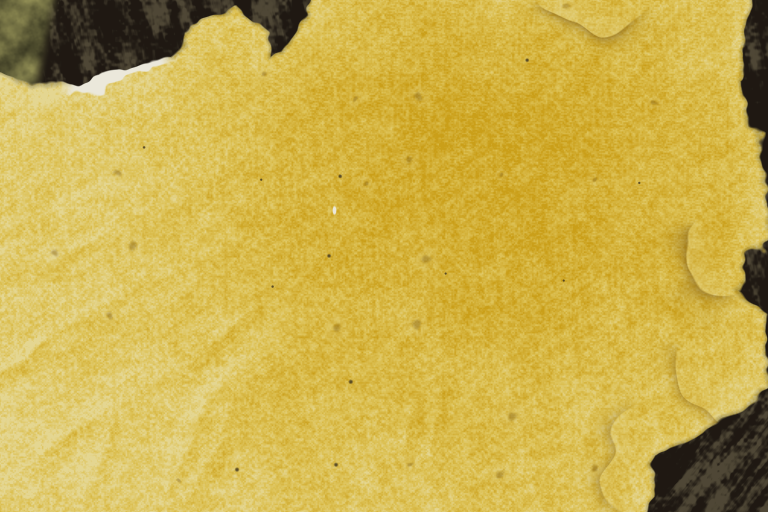
Reproduce this texture procedurally as a Shadertoy shader.

```glsl
const vec3 OCHRE = vec3(0.82, 0.675, 0.19);
const vec3 YELLOW = vec3(0.865, 0.76, 0.34);
const vec3 CREAM = vec3(0.89, 0.825, 0.53);
const vec3 SHADOW = vec3(0.50, 0.37, 0.10);
const vec3 BARK = vec3(0.15, 0.12, 0.09);
const vec3 WOOD = vec3(0.31, 0.28, 0.21);
const vec3 MOSS = vec3(0.43, 0.42, 0.25);

float hash(vec2 p) {
    return fract(sin(dot(p, vec2(127.1, 311.7))) * 43758.5453);
}

float noise(vec2 p) {
    vec2 i = floor(p), f = fract(p);
    f = f * f * (3.0 - 2.0 * f);
    return mix(mix(hash(i), hash(i + vec2(1, 0)), f.x),
               mix(hash(i + vec2(0, 1)), hash(i + vec2(1, 1)), f.x), f.y);
}

float fbm(vec2 p) {
    float sum = 0.0, amp = 0.5;
    for (int i = 0; i < 4; i++) {
        sum += amp * noise(p);
        p = mat2(1.6, 1.2, -1.2, 1.6) * p + 7.3;
        amp *= 0.5;
    }
    return sum;
}

vec2 wobble(vec2 p, float scale) {
    return vec2(noise(p * scale), noise(p * scale + 40.0)) - 0.5;
}

// Signed distance to the cap outline, negative inside
float capDistance(vec2 p) {
    const int N = 23;
    vec2 v[N] = vec2[N](
        vec2(-.1, .87), vec2(.08, .83), vec2(.2, .835), vec2(.33, .88),
        vec2(.37, .93), vec2(.45, .97), vec2(.505, .935), vec2(.515, .88),
        vec2(.545, .89), vec2(.6, .97), vec2(.63, 1.1), vec2(1.45, 1.1),
        vec2(1.455, .9), vec2(1.43, .85), vec2(1.48, .73), vec2(1.485, .55),
        vec2(1.43, .43), vec2(1.485, .39), vec2(1.48, .24), vec2(1.4, .175),
        vec2(1.28, .11), vec2(1.23, -.1), vec2(-.1, -.1));
    float d = 10.0, side = 1.0;
    for (int i = 0, j = N - 1; i < N; j = i, i++) {
        vec2 e = v[j] - v[i], w = p - v[i];
        vec2 b = w - e * clamp(dot(w, e) / dot(e, e), 0.0, 1.0);
        d = min(d, dot(b, b));
        bvec3 c = bvec3(p.y >= v[i].y, p.y < v[j].y, e.x * w.y > e.y * w.x);
        if (all(c) || all(not(c))) side = -side;
    }
    return side * sqrt(d) - 0.008;
}

// Height: folds fanning out from the upper middle, plus small bumps
float relief(vec2 p) {
    vec2 d = p - vec2(0.87, 0.78) + 0.04 * wobble(p, 9.0);
    float r = length(d);
    float n = noise(vec2(atan(d.x, -d.y) * 11.0 + 30.0, r * 5.0));
    float mask = smoothstep(0.4, 0.7, r) * smoothstep(0.7, 0.3, p.y);
    return 0.75 * mask * (1.0 - abs(2.0 * n - 1.0)) + 0.2 * noise(p * 26.0) + 0.16 * noise(p * 60.0);
}

// Scattered round pits: x = dark centre, y = pale rim
vec2 pits(vec2 p, float cell, float radius, float share) {
    vec2 id = floor(p / cell);
    vec2 centre = 0.25 + 0.5 * vec2(hash(id + 3.1), hash(id + 8.7));
    float d = length((fract(p / cell) - centre) * cell);
    float size = radius * (0.5 + 0.7 * hash(id + 5.5));
    vec2 pit = vec2(smoothstep(size, size * 0.2, d),
                    smoothstep(size, 0.0, abs(d - size * 1.4)));
    return pit * step(hash(id + 1.9), share);
}

// Overlapping lobe: x = cast shadow outside, y = lit lip inside
vec2 lobe(vec2 p, vec2 centre, vec2 radii, vec2 facing) {
    vec2 q = (p - centre) / radii;
    float d = (length(q) - 1.0) * min(radii.x, radii.y);
    float fade = smoothstep(0.1, 0.8, dot(normalize(q + 1e-4), normalize(facing)));
    float inside = smoothstep(0.002, -0.002, d);
    return fade * vec2((1.0 - inside) * exp(-max(d, 0.0) * 90.0),
                       inside * exp(min(d, 0.0) * 35.0));
}

vec3 background(vec2 p) {
    float lower = step(p.y, 0.3);
    vec2 along = mix(vec2(p.x + p.y * 0.2, p.y * 0.25),
                     vec2(p.x - p.y * 0.7, p.y * 0.3), lower);
    float streak = fbm(along * 45.0) + 0.25 * (noise(p * 150.0) - 0.5);
    float cut = lower * smoothstep(1.30, 1.40, p.x) * smoothstep(0.18, 0.08, p.y);
    vec3 col = mix(BARK * 0.8, WOOD, smoothstep(0.45, 0.75, streak + 0.1 * cut));
    vec3 leaf = MOSS * (0.35 + 1.2 * fbm(p * 30.0));
    float corner = smoothstep(0.11, 0.08, p.x + 0.2 * (0.95 - p.y));
    return mix(col, leaf, corner * smoothstep(0.8, 0.85, p.y));
}

vec3 capColor(vec2 p, float edge) {
    // Broad tone from ochre middle to cream margin
    float r = length((p - vec2(0.97, 0.58)) * vec2(0.9, 1.1));
    float tone = 0.31 + max((r - 0.42) * 1.1, -0.25);
    tone += 0.5 * (fbm(p * 5.0) - 0.47) + 0.35 * (fbm(p * 24.0) - 0.47);

    // Fine pores and pale grains, then side light on the relief
    tone += 0.55 * (noise(p * 170.0) - 0.5) + 0.55 * (noise(p * 337.0) - 0.5);
    vec2 light = vec2(-0.004, 0.004);
    tone += 1.2 * (relief(p - light) - relief(p + light));
    tone += 0.2 * smoothstep(-0.07, -0.015, edge);
    vec3 col = mix(OCHRE, YELLOW, clamp(tone * 2.0, -0.6, 1.0));
    col = mix(col, CREAM, clamp(tone * 2.0 - 1.0, 0.0, 1.2));

    // Pits, specks and overlapping lobes
    vec2 pit = pits(p + 0.01 * wobble(p, 70.0), 0.15, 0.012, 0.3);
    vec2 speck = pits(p + 0.37, 0.19, 0.006, 0.3);
    vec2 q = p + 0.05 * wobble(p, 17.0);
    vec2 lobes = lobe(q, vec2(1.165, 1.01), vec2(0.1, 0.065), vec2(-0.1, -1.0))
               + lobe(q, vec2(1.405, 0.51), vec2(0.085, 0.1), vec2(-1.0, -0.7))
               + lobe(q, vec2(1.42, 0.28), vec2(0.11, 0.1), vec2(-0.9, -0.8)) * 0.7
               + lobe(q, vec2(1.24, 0.09), vec2(0.055, 0.1), vec2(-1.0, 0.1)) * 0.7;
    col = mix(col, SHADOW, 0.4 * pit.x + 0.6 * min(lobes.x, 1.0));
    col = mix(col, CREAM, 0.2 * pit.y + 0.4 * min(lobes.y, 1.0));
    col = mix(col, BARK, 0.7 * speck.x);

    // Torn white rim and one pale seed
    float torn = smoothstep(0.11, 0.15, p.x) * smoothstep(0.35, 0.31, p.x);
    torn *= step(0.7, p.y) * smoothstep(-0.02, -0.014, edge + 0.018 * (noise(p * 60.0) - 0.5));
    float seed = smoothstep(1.2, 0.6, length((p - vec2(0.652, 0.589)) / vec2(0.004, 0.009)));
    col = mix(col, vec3(0.92, 0.91, 0.86), max(torn, seed));
    return col * (1.0 - 0.2 * smoothstep(-0.01, 0.0, edge) * (1.0 - torn));
}

void mainImage(out vec4 fragColor, in vec2 fragCoord) {
    vec2 p = fragCoord / iResolution.y;
    p.x *= 1.497 * iResolution.y / iResolution.x;
    float edge = capDistance(p + 0.03 * wobble(p, 20.0) + 0.009 * wobble(p, 65.0));
    float soft = 0.001 + 0.6 / iResolution.y;
    vec3 col = mix(capColor(p, edge), background(p), smoothstep(-soft, soft, edge));
    fragColor = vec4(col, 1.0);
}
```
